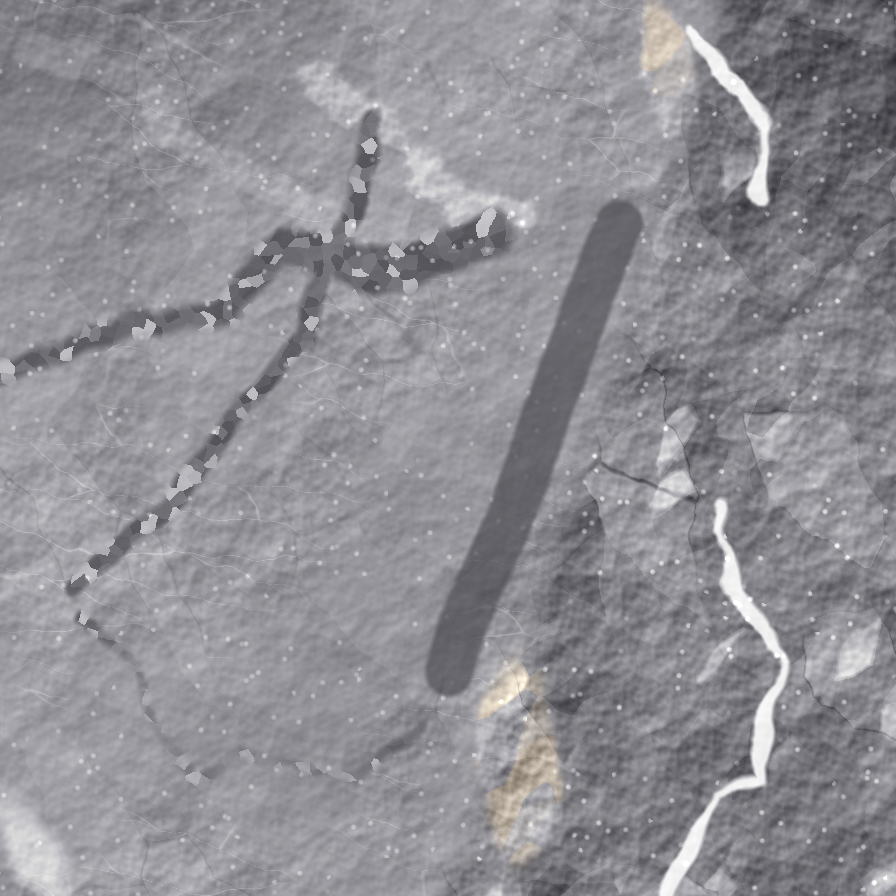
This texture is drawn by a Shadertoy shader. Its source:

```glsl
const vec3 COOL_TINT = vec3(-0.002, -0.005, 0.017);
const vec3 RUST_TINT = vec3(0.09, 0.03, -0.08);
const float SLAB_TONE = 0.605;
const float BROKEN_TONE = 0.515;
const float SHADOW_TONE = 0.385;
const float CRACK_TONE = 0.28;
const float VEIN_TONE = 0.95;
const float SHADOW_WIDTH = 0.027;
const float VEIN_WIDTH = 0.010;
const float RELIEF = 0.75;
const vec2 LIGHT_STEP = vec2(-0.003, 0.005);

// Main fractures, veins and seams as polylines
const vec2 LEDGE[6] = vec2[6](vec2(-0.02, 0.58), vec2(0.13, 0.63), vec2(0.25, 0.655),
    vec2(0.31, 0.72), vec2(0.43, 0.70), vec2(0.55, 0.735));
const vec2 FAULT[6] = vec2[6](vec2(0.42, 0.87), vec2(0.385, 0.75), vec2(0.335, 0.62),
    vec2(0.28, 0.555), vec2(0.18, 0.43), vec2(0.09, 0.345));
const vec2 STEP[6] = vec2[6](vec2(0.09, 0.31), vec2(0.15, 0.245), vec2(0.215, 0.13),
    vec2(0.27, 0.16), vec2(0.39, 0.13), vec2(0.47, 0.19));
const vec2 SHADOW[6] = vec2[6](vec2(0.69, 0.75), vec2(0.655, 0.66), vec2(0.615, 0.55),
    vec2(0.565, 0.41), vec2(0.515, 0.30), vec2(0.50, 0.25));
const vec2 VEIN_TOP[6] = vec2[6](vec2(0.765, 0.96), vec2(0.79, 0.94), vec2(0.82, 0.90),
    vec2(0.86, 0.86), vec2(0.85, 0.815), vec2(0.845, 0.785));
const vec2 VEIN_LOW[6] = vec2[6](vec2(0.80, 0.435), vec2(0.825, 0.34), vec2(0.87, 0.26),
    vec2(0.845, 0.13), vec2(0.795, 0.11), vec2(0.74, -0.02));
const vec2 SEAM[6] = vec2[6](vec2(0.03, 0.95), vec2(0.16, 0.90), vec2(0.20, 0.85),
    vec2(0.25, 0.82), vec2(0.31, 0.78), vec2(0.365, 0.75));
const vec2 SPALL[6] = vec2[6](vec2(0.35, 0.91), vec2(0.40, 0.88), vec2(0.44, 0.85),
    vec2(0.48, 0.80), vec2(0.52, 0.77), vec2(0.57, 0.76));

vec2 hash2(vec2 c) {
    vec3 q = fract(c.xyx * vec3(0.1031, 0.1030, 0.0973));
    q += dot(q, q.yzx + 33.33);
    return fract((q.xx + q.yz) * q.zy);
}

// Cellular noise: nearest distance, gap to the next cell, cell id
vec3 cells(vec2 p) {
    vec3 best = vec3(9.0, 9.0, 0.0);
    for (int j = -1; j <= 1; j++)
    for (int i = -1; i <= 1; i++) {
        vec2 cell = floor(p) + vec2(i, j);
        vec2 h = hash2(cell);
        float d = length(cell + h - p);
        if (d < best.x) best = vec3(d, best.x, fract(dot(h, vec2(17.3, 31.7))));
        else best.y = min(best.y, d);
    }
    return vec3(best.x, best.y - best.x, best.z);
}

mat2 turn(float a) { return mat2(cos(a), -sin(a), sin(a), cos(a)); }

float roughness(vec2 p) {
    float sum = 0.0, amp = 0.5;
    p = p * 10.0 + 40.0;
    for (int i = 0; i < 4; i++) {
        sum += amp * (cells(p).x - 0.45);
        p = turn(0.9) * p * 2.2 + 9.0;
        amp *= 0.52;
    }
    return sum;
}

float path(vec2 p, vec2 pts[6]) {
    float d = 9.0;
    for (int i = 0; i < 5; i++) {
        vec2 a = p - pts[i], b = pts[i + 1] - pts[i];
        d = min(d, length(a - b * clamp(dot(a, b) / dot(b, b), 0.0, 1.0)));
    }
    return d;
}

float band(float d, float width, float soft) {
    return 1.0 - smoothstep(width - soft, width + soft, d);
}

void mainImage(out vec4 fragColor, in vec2 fragCoord) {
    vec2 p = fragCoord / iResolution.xy;
    float rough = roughness(p);
    vec2 w = p + 0.004 * sin(p.yx * vec2(37.0, 29.0) + 1.0)
               + 0.002 * sin(p.yx * vec2(97.0, 113.0)) + 0.018 * rough;

    // Smooth slab on the left, broken rock on the right
    float broken = smoothstep(0.0, 0.05, w.x - 0.475 - 0.31 * w.y);
    float patches = smoothstep(0.3, 0.65, cells(p * 5.0 + 20.0).x);
    float tone = mix(SLAB_TONE, BROKEN_TONE, broken);
    tone += 0.03 * sin(p.x * 7.0 + 1.5) * sin(p.y * 6.0 - 0.4);
    tone -= 0.10 * smoothstep(0.7, 1.0, p.y) * smoothstep(0.5, 0.0, abs(p.x - 0.15));
    tone -= 0.09 * broken * smoothstep(0.75, 1.0, p.y);

    // Tilted facets with dark joints and pale shards
    vec3 facet = cells(turn(0.5) * w * vec2(1.0, 1.0) * vec2(13.0, 6.0) + 30.0);
    vec3 chip = cells(turn(-0.7) * w * vec2(34.0, 18.0) + 50.0);
    tone += (facet.z - 0.5) * mix(0.05, 0.15, broken);
    tone += (chip.z - 0.5) * mix(0.025, 0.10, broken) * (0.4 + patches);
    float shard = smoothstep(0.86, 0.9, chip.z) * smoothstep(0.03, 0.2, chip.y);
    tone += 0.17 * shard * patches * broken;
    float joint = band(facet.y, 0.035, 0.03) * smoothstep(0.35, 0.8, facet.z);
    tone -= joint * patches * mix(0.07, 0.20, broken);

    // Surface relief and fine bedding streaks
    float lit = rough - roughness(p + LIGHT_STEP);
    tone += RELIEF * lit * mix(0.75, 1.7, max(broken, 0.5 * patches));
    vec2 bed = turn(0.45) * p;
    tone += 0.05 * (cells(bed * vec2(26.0, 120.0) + 60.0).x - 0.45);
    float scratch = cells(turn(-0.25) * w * vec2(4.0, 22.0) + 70.0).y;
    tone += 0.09 * band(scratch, 0.012, 0.012) * patches * (1.0 - broken);

    // Pale seams and plates
    float seam = band(path(w, SEAM), 0.018, 0.005);
    float spall = band(path(w, SPALL), 0.019 + 0.05 * rough, 0.008);
    float plate = band(length((turn(0.25) * (w - vec2(0.745, 0.92))) * vec2(1.0, 0.35)), 0.027, 0.006);
    plate = max(plate, band(length((w - vec2(0.58, 0.15)) * vec2(1.0, 0.4)), 0.045, 0.008));
    float smear = band(length((turn(0.5) * (w - vec2(0.04, 0.05))) * vec2(1.0, 0.35)), 0.025, 0.012);
    tone += 0.07 * seam + (0.13 + 0.5 * lit) * max(spall, plate) + 0.24 * smear;

    // Cast shadow
    float shade = band(path(p + 0.2 * (w - p), SHADOW), SHADOW_WIDTH, 0.004);
    tone = mix(tone, SHADOW_TONE + 0.3 * (tone - SLAB_TONE), shade * 0.92);

    // Fractures filled with rubble
    vec3 grit = cells(w * 75.0);
    float rubble = CRACK_TONE + 0.22 * grit.z + 0.28 * smoothstep(0.78, 0.85, grit.z);
    float ledge = band(path(w, LEDGE), 0.012 + 0.014 * smoothstep(0.2, 0.4, p.x), 0.007);
    float fault = band(path(w, FAULT), 0.011, 0.005);
    float ridge = band(path(w, STEP), 0.006, 0.005) * (0.35 + 0.5 * patches);
    tone = mix(tone, rubble, max(max(ledge, fault) * 0.85, ridge));

    // Quartz veins and glints
    float swell = VEIN_WIDTH * (0.75 + 0.35 * sin(p.y * 43.0));
    float vein = band(min(path(w, VEIN_TOP), path(w, VEIN_LOW)), swell, 0.003);
    tone = mix(tone, VEIN_TONE + 0.3 * lit, vein);
    vec3 glint = cells(p * 95.0 + 15.0);
    float spark = band(glint.x, 0.25, 0.15) * smoothstep(0.91, 0.96, glint.z);
    tone += spark * mix(0.16, 0.28, max(broken, ledge)) * (1.0 - 0.7 * shade);

    // Cool grey colour with rust stains on the plates
    float rust = plate * smoothstep(0.4, 0.8, chip.z) * (1.0 - vein);
    vec3 color = tone + COOL_TINT * (1.0 - smoothstep(0.7, 0.9, tone)) + RUST_TINT * rust * 0.7;
    fragColor = vec4(clamp(color, 0.0, 1.0), 1.0);
}
```
